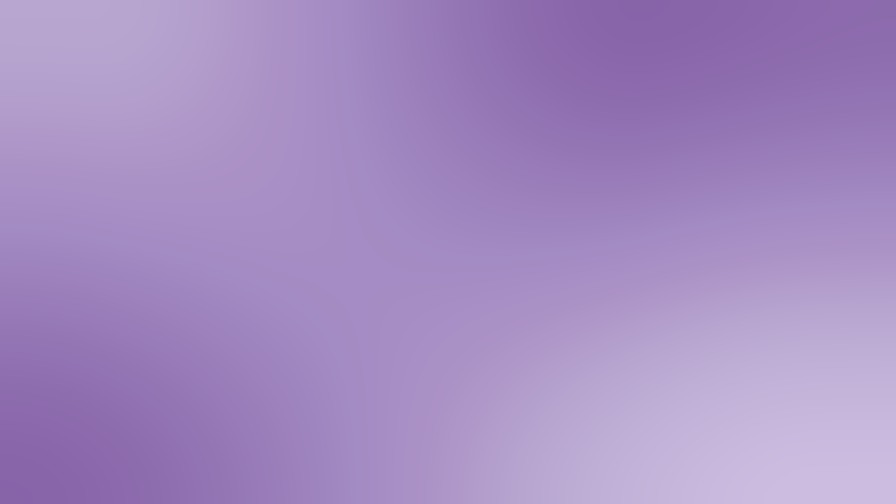
Give the GLSL for this background, as a WebGL 1 fragment shader.

```glsl
precision highp float;
// Soft violet mesh gradient: pale upper left and lower right, deep opposite corners.

uniform vec2 u_resolution;

// Position of value between two stops, limited to 0..1
float between(float low, float high, float value) {
    return clamp((value - low) / (high - low), 0.0, 1.0);
}

// Violet ramp from deep to pale, indexed by tone
vec3 violetRamp(float tone) {
    vec3 color = vec3(0.53, 0.39, 0.66);
    color = mix(color, vec3(0.64, 0.545, 0.765), between(0.53, 0.64, tone));
    color = mix(color, vec3(0.67, 0.57, 0.775), between(0.64, 0.67, tone));
    color = mix(color, vec3(0.72, 0.65, 0.815), between(0.67, 0.72, tone));
    return mix(color, vec3(0.80, 0.74, 0.88), between(0.72, 0.80, tone));
}

void main() {
    vec2 uv = gl_FragCoord.xy / u_resolution;

    // Tone along the top and bottom edges
    float topTone = mix(0.72, 0.53, smoothstep(0.1, 0.72, uv.x))
                  + 0.02 * smoothstep(0.7, 1.0, uv.x);
    float bottomTone = mix(0.53, 0.80, smoothstep(0.0, 0.92, uv.x));

    // Vertical blend with a faint glow left of the middle
    float tone = mix(bottomTone, topTone, smoothstep(0.0, 1.0, uv.y));
    vec2 glowOffset = (uv - vec2(0.34, 0.5)) / vec2(0.16, 0.3);
    tone += 0.014 * exp(-dot(glowOffset, glowOffset));

    gl_FragColor = vec4(violetRamp(tone), 1.0);
}
```
